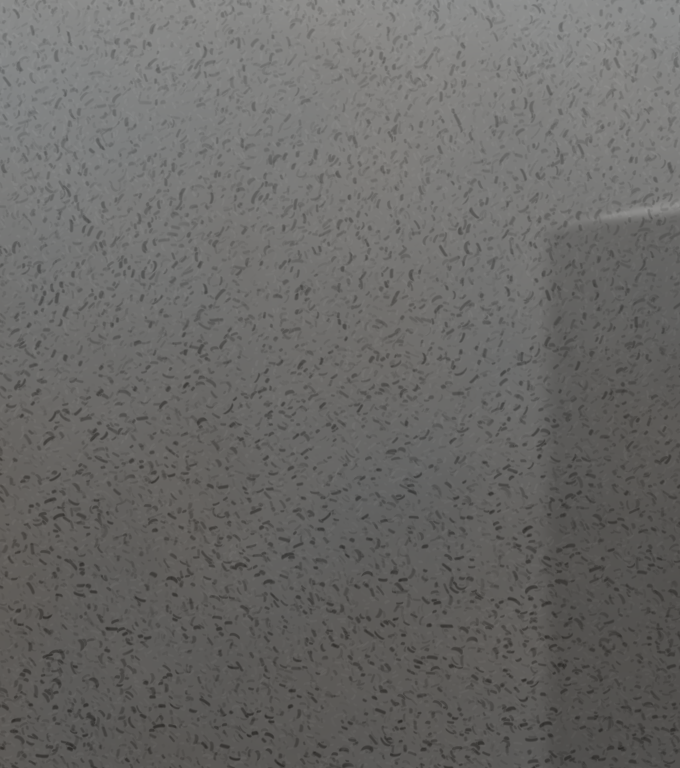
This texture is drawn by a Shadertoy shader. Its source:

```glsl
#define FLECK_CELL 0.0135
#define FLECK_DENSITY 0.50
#define FLECK_DEPTH 0.155
#define GRAIN_CELL 0.0095
#define GRAIN_DEPTH 0.045
#define GROOVE_X 0.723
#define RIDGE_Y 0.711
#define RIDGE_SLOPE 0.14
#define PANEL_SHADE 0.058
#define WARM_DARK vec3(0.360, 0.350, 0.338)
#define COOL_LIGHT vec3(0.548, 0.552, 0.550)

vec3 hash3(vec2 p) {
    vec3 h = fract(p.xyx * vec3(0.1031, 0.1030, 0.0973));
    h += dot(h, h.yxz + 33.33);
    return fract((h.xxy + h.yzz) * h.zyx);
}

// Layered sines, roughly -1 to 1
float clouds(vec2 p) {
    float sum = 0.0, weight = 0.5;
    for (int i = 0; i < 4; i++) {
        sum += weight * sin(p.x + 1.3 * sin(p.y * 0.9)) * sin(p.y + 1.1 * sin(p.x * 0.8));
        p = mat2(1.2, 1.4, -1.4, 1.2) * p + 2.7;
        weight *= 0.6;
    }
    return sum * 1.3;
}

// Short bent strokes, one per chosen cell
float flecks(vec2 p, float cell, float seed, float density, float heading) {
    vec2 grid = p / cell;
    vec2 home = floor(grid);
    float cover = 0.0;
    for (int y = -1; y <= 1; y++)
    for (int x = -1; x <= 1; x++) {
        vec2 id = home + vec2(x, y);
        vec3 place = hash3(id + seed);
        vec3 form = hash3(id + seed + 71.7);
        vec2 q = grid - id - place.xy;
        float angle = heading + (form.x - 0.5) * 2.2;
        float c = cos(angle), s = sin(angle);
        q = vec2(c * q.x + s * q.y, c * q.y - s * q.x);
        q.y += (form.y - 0.5) * 1.4 * q.x * q.x;
        float halfLength = mix(0.08, 0.48, form.z * form.z);
        q.x = max(abs(q.x) - halfLength, 0.0);
        float radius = mix(0.10, 0.17, form.y);
        float stroke = 1.0 - smoothstep(radius - 0.10, radius + 0.13, length(q));
        float chosen = smoothstep(0.0, 0.25, density - place.z);
        cover = max(cover, stroke * chosen * mix(0.45, 1.0, form.x));
    }
    return cover;
}

void mainImage(out vec4 fragColor, in vec2 fragCoord) {
    vec2 p = fragCoord / iResolution.y;
    float broad = clouds(p * 7.0 + 1.5);
    float patches = clouds(p * 24.0 + 4.0);

    // Light falling off towards the floor
    float light = pow(clamp(p.y, 0.0, 1.0), 1.55);
    vec3 color = mix(WARM_DARK, COOL_LIGHT, light);
    color += 0.010 * broad + 0.006 * patches;
    color += vec3(-0.006, 0.001, 0.007) * clouds(p * 5.0 + 9.0);

    // Recessed panel with a soft groove on its left side
    float ridgeLine = RIDGE_Y + RIDGE_SLOPE * (p.x - 0.755);
    float below = 1.0 - smoothstep(-0.016, 0.004, p.y - ridgeLine);
    float panel = below * smoothstep(GROOVE_X - 0.03, GROOVE_X + 0.03, p.x);
    float groove = below * exp(-pow((p.x - GROOVE_X) / 0.016, 2.0));
    color -= panel * PANEL_SHADE * mix(0.7, 1.25, p.y) + groove * 0.026;

    // Bright lip along the top of the panel
    float lipWidth = mix(0.004, 0.009, smoothstep(0.75, 0.88, p.x));
    float lip = exp(-pow((p.y - ridgeLine - 0.003) / lipWidth, 2.0));
    color += 0.085 * lip * smoothstep(0.735, 0.82, p.x);

    // Stroke direction turns with height
    float heading = mix(-0.8, 1.0, smoothstep(0.15, 0.85, p.y)) + 0.4 * broad;
    vec2 bent = p + 0.0015 * sin(p.yx * 140.0);

    // Faint pale and dark grain
    float paleGrain = flecks(bent, GRAIN_CELL, 213.0, 0.70, heading + 0.5);
    float darkGrain = flecks(bent, GRAIN_CELL, 517.0, 0.75, heading);
    color += GRAIN_DEPTH * (0.55 * paleGrain - darkGrain);

    // Main dark flecks, gathered in loose patches
    float density = FLECK_DENSITY + 0.16 * patches + 0.08 * broad;
    float mark = flecks(bent, FLECK_CELL, 31.0, density, heading);
    mark = max(mark, 0.8 * flecks(bent + 0.006, FLECK_CELL * 0.8, 829.0, density - 0.12, heading));
    float strength = FLECK_DEPTH * mix(1.0, 0.75, smoothstep(0.3, 0.9, p.y));
    color -= mark * strength * mix(1.0, 0.75, panel);

    fragColor = vec4(clamp(color, 0.0, 1.0), 1.0);
}
```
